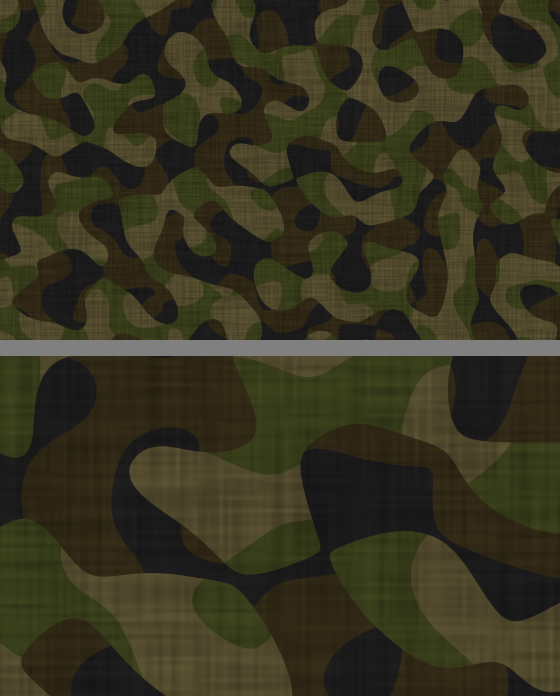
Top, the full canvas; bottom, a detail of the centre.
Give the GLSL for this pattern, as a Shadertoy shader.

```glsl
// Woodland camouflage cloth: interlocking smooth blobs in four colours over a fine weave.

const vec3 TAN   = vec3(0.312, 0.282, 0.172);
const vec3 GREEN = vec3(0.210, 0.230, 0.098);
const vec3 BROWN = vec3(0.184, 0.152, 0.082);
const vec3 BLACK = vec3(0.106, 0.102, 0.104);

// Field levels that set the share of each colour
const float LIGHT_LEVEL = -0.03;  // tan and green against brown and black
const float TAN_LEVEL   = -0.05;  // tan against green
const float BROWN_LEVEL = -0.10;  // brown against black

const int   WAVES    = 24;    // plane waves per field
const float FREQ_MIN = 3.0;   // cycles per canvas height
const float FREQ_MAX = 8.0;
const float EDGE     = 0.6;   // half width of the smoothed edge

const float THREADS       = 235.0;  // fine threads per canvas height
const float BANDS         = 90.0;   // broader streaks per canvas height
const float THREAD_LENGTH = 14.0;   // variations along a thread
const float WEAVE_DEPTH   = 0.27;

const float PI = 3.14159265;

float hash(vec2 p) {
    vec3 q = fract(vec3(p.xyx) * 0.1031);
    q += dot(q, q.yzx + 33.33);
    return fract((q.x + q.y) * q.z);
}

float valueNoise(vec2 p) {
    vec2 cell = floor(p), f = fract(p);
    f = f * f * (3.0 - 2.0 * f);
    float low  = mix(hash(cell), hash(cell + vec2(1.0, 0.0)), f.x);
    float high = mix(hash(cell + vec2(0.0, 1.0)), hash(cell + 1.0), f.x);
    return mix(low, high, f.y);
}

// Isotropic random field with zero mean and unit variance
float blobField(vec2 p, float seed) {
    float sum = 0.0;
    for (int i = 0; i < WAVES; i++) {
        float k = float(i);
        float angle = PI * (k + hash(vec2(k, seed))) / float(WAVES);
        float freq  = mix(FREQ_MIN, FREQ_MAX, hash(vec2(k + 40.0, seed)));
        float phase = hash(vec2(k + 80.0, seed));
        vec2 dir = vec2(cos(angle), sin(angle));
        sum += cos(2.0 * PI * (freq * dot(p, dir) + phase));
    }
    return sum * sqrt(2.0 / float(WAVES));
}

// Antialiased coverage of the region where the field exceeds a level
float coverage(float field, float level) {
    float width = max(fwidth(field), 0.0001);
    return smoothstep(-EDGE, EDGE, (field - level) / width);
}

// Streaks running along x, centred on zero
float streaks(vec2 p) {
    float fine  = valueNoise(p * vec2(THREAD_LENGTH, THREADS));
    float broad = valueNoise(p * vec2(THREAD_LENGTH * 0.5, BANDS) + 17.0);
    return 0.75 * fine + 0.25 * broad - 0.5;
}

void mainImage(out vec4 fragColor, in vec2 fragCoord) {
    vec2 p = fragCoord / iResolution.y;

    // A light and a dark pair, each split by its own field
    vec3 dark  = mix(BLACK, BROWN, coverage(blobField(p, 3.0), BROWN_LEVEL));
    vec3 light = mix(GREEN, TAN, coverage(blobField(p, 11.0), TAN_LEVEL));
    vec3 color = mix(dark, light, coverage(blobField(p, 27.0), LIGHT_LEVEL));

    // Crossed threads of the cloth
    float weave = streaks(p) + streaks(p.yx + 5.0);
    color *= 1.0 + WEAVE_DEPTH * weave;

    fragColor = vec4(color, 1.0);
}
```
